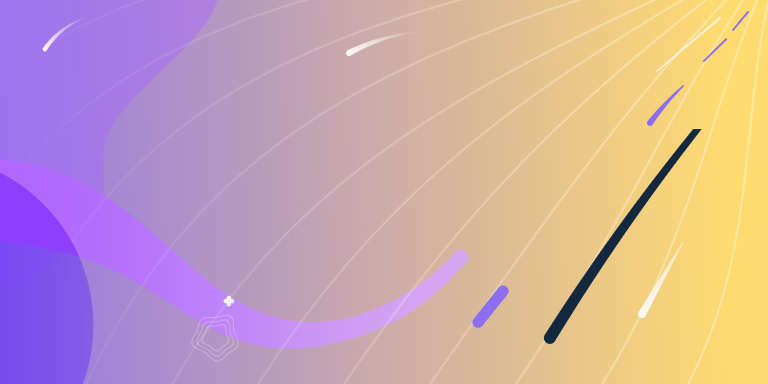
Write a WebGL 2 fragment shader that draws this background.

```glsl
#version 300 es
precision highp float;
// Violet-to-gold gradient with a flowing ribbon, fanned curved rays and tapered streaks.

uniform vec2 u_resolution;
out vec4 fragColor;

// Antialiased coverage of a signed distance, in canvas heights.
float cover(float d) {
    return clamp(0.5 - d * u_resolution.y, 0.0, 1.0);
}

float segment(vec2 p, vec2 a, vec2 b) {
    vec2 pa = p - a, ba = b - a;
    return length(pa - ba * clamp(dot(pa, ba) / dot(ba, ba), 0.0, 1.0));
}

// Bowed capsule with radii r.x to r.y; returns distance and position along it.
vec2 streak(vec2 p, vec2 a, vec2 b, vec2 r, float bow) {
    vec2 pa = p - a, ba = b - a;
    float h = clamp(dot(pa, ba) / dot(ba, ba), 0.0, 1.0);
    vec2 side = normalize(vec2(-ba.y, ba.x));
    vec2 offset = pa - ba * h - side * bow * 4.0 * h * (1.0 - h);
    return vec2(length(offset) - mix(r.x, r.y, h), h);
}

vec2 bezier(vec2 a, vec2 b, vec2 c, vec2 d, float t) {
    float s = 1.0 - t;
    return a * s * s * s + 3.0 * b * s * s * t + 3.0 * c * s * t * t + d * t * t * t;
}

// Curves rising from the bottom edge to a focus beyond the top right.
float rays(vec2 p) {
    float d = 1e3;
    for (int n = -2; n <= 8; n++) {
        float i = float(n);
        float bulge = 0.0075 * (i - 2.0) * (8.0 - i);
        float lift = max(2.0 - i, 0.0);
        vec2 start = vec2(0.224 * i, 0.0);
        vec2 low = vec2(0.411 + 0.198 * i + bulge, 0.682 - 0.0365 * i + 0.065 * lift);
        vec2 high = vec2(1.099 + 0.1016 * i + bulge, 0.833 - 0.008 * i + 0.091 * lift);
        vec2 focus = vec2(2.044, 1.156);
        vec2 from = start;
        for (int k = 1; k <= 20; k++) {
            vec2 to = bezier(start, low, high, focus, float(k) / 20.0);
            d = min(d, segment(p, from, to));
            from = to;
        }
    }
    return d - 0.0028;
}

// Wave that narrows towards a round tip.
float ribbon(vec2 p) {
    float t = p.x / 1.198;
    vec2 tip = vec2(1.198, 0.328);
    float mid = bezier(vec2(0.477), vec2(0.466), vec2(-0.204), vec2(0.328), t).x;
    mid += 0.0234 * sin(9.425 * t) * smoothstep(0.0, 0.5, t);
    float band = 0.8 * (abs(p.y - mid) - mix(0.107, 0.028, smoothstep(0.0, 0.8, t)));
    band = max(band, dot(p - tip, vec2(0.74, 0.67)));
    return min(band, length(p - tip) - 0.021);
}

// Soft-shouldered patch filling the upper left corner.
float cornerPatch(vec2 p) {
    float edge = 0.27 * sqrt(clamp((p.y - 0.263) / 0.24, 0.0, 1.0));
    edge += 0.3 * smoothstep(0.6, 1.03, p.y);
    return max(0.75 * (p.x - edge), 0.263 - p.y);
}

void main() {
    vec2 p = gl_FragCoord.xy / u_resolution.y;
    p.x *= 2.0 * u_resolution.y / u_resolution.x;
    vec3 white = vec3(0.99, 0.97, 0.95);
    vec3 violet = vec3(0.55, 0.43, 0.95);

    // Backdrop
    float blend = clamp((p.x + 0.04 * (p.y - 0.5)) / 1.9, 0.0, 1.0);
    vec3 col = mix(vec3(0.58, 0.47, 0.90), vec3(1.0, 0.86, 0.44), blend);
    col = mix(col, vec3(0.66, 0.42, 0.98), 0.5 * cover(cornerPatch(p)));

    // Disc and ribbon, with a deeper tone where they overlap
    float disc = cover(length(p - vec2(-0.202, 0.154)) - 0.445);
    col = mix(col, vec3(0.42, 0.22, 0.95), disc * mix(0.72, 0.5, clamp(p.x * 4.0, 0.0, 1.0)));
    vec3 silk = mix(vec3(0.69, 0.40, 1.0), vec3(0.83, 0.65, 0.97), smoothstep(0.0, 1.25, p.x));
    silk = mix(silk, vec3(0.57, 0.24, 1.0), disc);
    col = mix(col, silk, 0.93 * cover(ribbon(p)));

    // Rays fading to the left
    col = mix(col, vec3(1.0, 0.96, 0.88), 0.23 * p.x * (1.0 - disc) * cover(rays(p)));

    // Wobbly rings and a small plus
    vec2 q = p - vec2(0.5625, 0.122);
    float angle = atan(q.y, q.x);
    float radius = length(q) * (1.0 + 0.1 * sin(5.0 * angle) + 0.05 * cos(3.0 * angle));
    for (int k = 0; k < 3; k++) {
        float ring = abs(radius - 0.032 - 0.012 * float(k)) - 0.0014;
        col = mix(col, white, 0.28 * cover(ring));
    }
    q = abs(p - vec2(0.596, 0.216));
    float bar = length(vec2(max(max(q.x, q.y) - 0.008, 0.0), min(q.x, q.y))) - 0.0058;
    col = mix(col, white, cover(bar));

    // Violet capsule and dashes
    float dash = streak(p, vec2(1.245, 0.161), vec2(1.31, 0.242), vec2(0.0145), 0.0).x;
    dash = min(dash, streak(p, vec2(1.693, 0.68), vec2(1.779, 0.776), vec2(0.008, 0.002), 0.003).x);
    dash = min(dash, streak(p, vec2(1.833, 0.841), vec2(1.891, 0.898), vec2(0.0025), 0.0).x);
    dash = min(dash, streak(p, vec2(1.909, 0.922), vec2(1.948, 0.969), vec2(0.0025), 0.0).x);
    col = mix(col, violet, cover(dash));

    // White streaks with fading tails
    vec2 s = streak(p, vec2(0.117, 0.872), vec2(0.229, 0.956), vec2(0.006, 0.001), 0.012);
    col = mix(col, white, cover(s.x) * (1.0 - s.y));
    s = streak(p, vec2(0.909, 0.862), vec2(1.089, 0.917), vec2(0.008, 0.001), 0.009);
    col = mix(col, white, cover(s.x) * (1.0 - s.y));
    s = streak(p, vec2(1.672, 0.182), vec2(1.779, 0.37), vec2(0.0105, 0.001), 0.0);
    col = mix(col, white, cover(s.x) * (1.0 - 0.4 * s.y));
    s = streak(p, vec2(1.711, 0.815), vec2(1.875, 0.953), vec2(0.002, 0.003), 0.0);
    col = mix(col, white, 0.8 * cover(s.x));

    // Dark bar with a level top
    s = streak(p, vec2(1.432, 0.12), vec2(1.826, 0.676), vec2(0.0156, 0.0085), 0.01);
    col = mix(col, vec3(0.08, 0.16, 0.25), cover(max(s.x, p.y - 0.664)));

    fragColor = vec4(col, 1.0);
}
```
